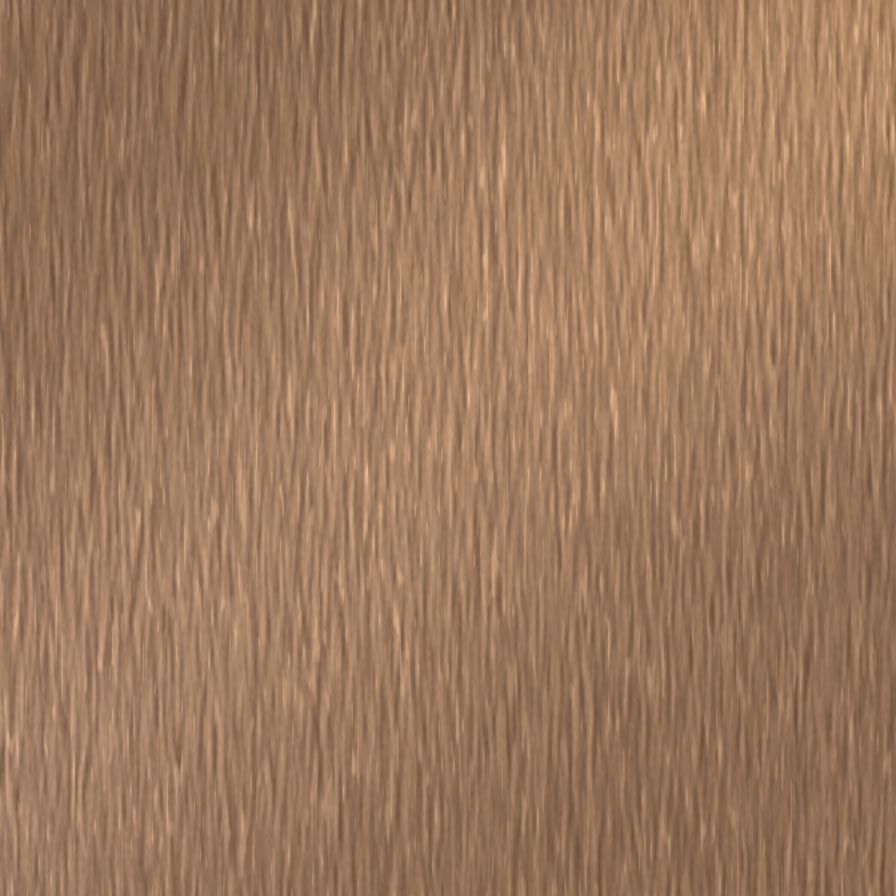
Give the GLSL for this texture, as a WebGL 2 fragment shader.

```glsl
#version 300 es
precision highp float;

// Brushed copper sheet: fine vertical streaks under a soft diagonal sheen.
// Streaks are stretched value noise whose columns slide by random amounts,
// sharpened against their neighbours; the tone picks a copper shade.

uniform vec2 u_resolution;
out vec4 fragColor;

const vec3 SHADOW_COPPER = vec3(0.45, 0.335, 0.255);
const vec3 BRIGHT_COPPER = vec3(0.81, 0.64, 0.50);
const vec3 GOLD_SHIFT = vec3(0.010, 0.003, -0.014);

// Cells across and up the canvas for each layer
const vec2 STREAK_CELLS = vec2(245.0, 21.0);
const vec2 FINE_CELLS = vec2(350.0, 32.0);
const vec2 GLINT_CELLS = vec2(300.0, 32.0);
const vec2 GRIT_CELLS = vec2(330.0, 160.0);
const vec2 BLOTCH_CELLS = vec2(11.0, 5.0);

const float BASE_TONE = 0.25;
const float STREAK_STRENGTH = 0.47;
const float FINE_STRENGTH = 0.30;
const float GLINT_STRENGTH = 0.34;
const float GRIT_STRENGTH = 0.12;
const float BLOTCH_STRENGTH = 0.02;
const float SHARPEN = 0.30;
const float NEIGHBOUR_STEP = 1.6;

const vec2 SHEEN_CENTRE = vec2(0.50, 0.56);
const vec2 SHEEN_NORMAL = vec2(-0.64, 0.77);
const float SHEEN_WIDTH = 0.30;
const float SHEEN_STRENGTH = 0.32;
const float WANDER = 0.0015;

float hash(vec2 p) {
    return fract(sin(dot(p, vec2(12.9898, 78.233))) * 43758.5453);
}

// Smooth noise along one column, slid by a random offset
float columnNoise(float column, float y, float seed) {
    float slid = y + 7.0 * hash(vec2(column, seed));
    float cell = floor(slid);
    float f = fract(slid);
    vec2 key = vec2(column + seed * 17.0, cell);
    return mix(hash(key), hash(key + vec2(0.0, 1.0)), f * f * (3.0 - 2.0 * f));
}

// Stretched noise centred on zero
float streakNoise(vec2 p, float seed) {
    float column = floor(p.x);
    float f = fract(p.x);
    return mix(columnNoise(column, p.y, seed),
               columnNoise(column + 1.0, p.y, seed),
               f * f * (3.0 - 2.0 * f)) - 0.5;
}

// Streaks with the broad clumps taken out, so that lines stand apart
float sharpStreaks(vec2 p, float seed) {
    vec2 side = vec2(NEIGHBOUR_STEP, 0.0);
    return streakNoise(p, seed)
         - SHARPEN * (streakNoise(p - side, seed) + streakNoise(p + side, seed));
}

void main() {
    vec2 uv = gl_FragCoord.xy / u_resolution;

    // Slight sideways wander of the brush lines
    vec2 p = uv;
    p.x += WANDER * streakNoise(uv * vec2(9.0, 8.0), 1.0);

    // Brush streaks, bright glints and fine grit
    float relief = STREAK_STRENGTH * sharpStreaks(p * STREAK_CELLS, 3.0)
                 + FINE_STRENGTH * sharpStreaks(p * FINE_CELLS, 4.0)
                 + GRIT_STRENGTH * streakNoise(p * GRIT_CELLS, 5.0);
    float glint = smoothstep(0.20, 0.48, streakNoise(p * GLINT_CELLS, 6.0));
    relief += GLINT_STRENGTH * glint;

    // Diagonal sheen, stronger and more golden toward the upper right
    float across = dot(uv - SHEEN_CENTRE, SHEEN_NORMAL) / SHEEN_WIDTH;
    float sheen = exp(-across * across);
    float along = uv.x + uv.y - 1.0;

    float tone = BASE_TONE + sheen * (SHEEN_STRENGTH + 0.06 * along);
    tone += BLOTCH_STRENGTH * streakNoise(uv * BLOTCH_CELLS, 7.0);
    tone += relief * mix(0.85, 1.1, sheen);

    vec3 color = mix(SHADOW_COPPER, BRIGHT_COPPER, tone);
    color += GOLD_SHIFT * along * sheen;
    fragColor = vec4(clamp(color, 0.0, 1.0), 1.0);
}
```
